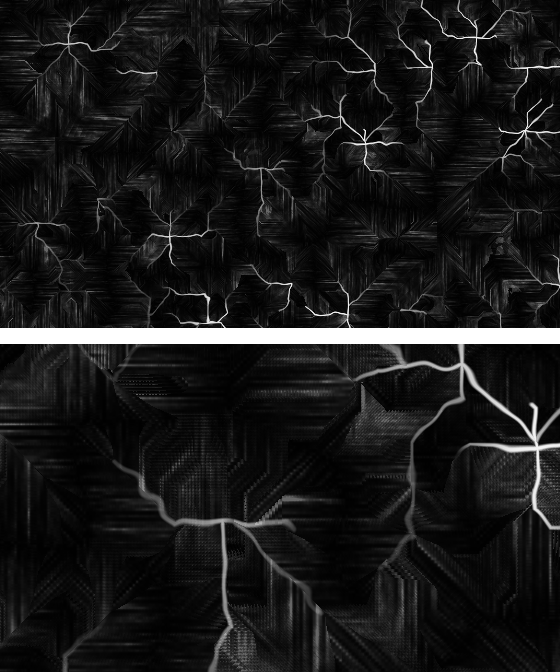
Top: the whole. Bottom: its middle third, enlarged.
Reproduce this pattern procedurally as a Shadertoy shader.

```glsl
// Drainage map: pale octagonal streams fed by fine runoff streaks on black ground.

const float ROWS = 12.0;        // stream nodes per canvas height
const float FINE = 300.0;       // runoff cells per canvas height

vec3 source[25];                // stream ends: position and elevation
vec3 mouth[25];
int streamCount = 0;

float hash(vec2 p) {
    vec3 q = fract(vec3(p.xyx) * 0.1031);
    q += dot(q, q.yzx + 33.33);
    return fract((q.x + q.y) * q.z);
}

float valueNoise(vec2 p) {
    vec2 i = floor(p), f = fract(p);
    f = f * f * (3.0 - 2.0 * f);
    vec2 e = vec2(1.0, 0.0);
    return mix(mix(hash(i), hash(i + e), f.x),
               mix(hash(i + e.yx), hash(i + e.xx), f.x), f.y);
}

// Jittered node of the stream network, elevation in z
vec3 streamNode(vec2 id) {
    vec2 jitter = vec2(hash(id + 71.0), hash(id + 133.0));
    float elevation = 0.5 * hash(id + 17.0) + 0.5 * valueNoise(id * 0.37 + 40.0);
    return vec3((id + 0.15 + 0.7 * jitter) / ROWS, elevation);
}

// Link every node around p to its steepest lower neighbour
void buildStreams(vec2 p) {
    vec3 nodes[49];
    vec2 home = floor(p * ROWS);
    for (int k = 0; k < 49; k++)
        nodes[k] = streamNode(home + vec2(k % 7 - 3, k / 7 - 3));

    for (int k = 0; k < 25; k++) {
        int center = (k / 5 + 1) * 7 + k % 5 + 1;
        vec3 a = nodes[center], lowest = a;
        float steepest = 0.0;
        for (int j = 0; j < 9; j++) {
            vec3 b = nodes[center + (j / 3 - 1) * 7 + j % 3 - 1];
            float slope = (a.z - b.z) / (length(b.xy - a.xy) + 0.01);
            if (slope > steepest) { steepest = slope; lowest = b; }
        }
        if (steepest > 0.0 && a.z < 0.58) {
            source[streamCount] = a;
            mouth[streamCount] = lowest;
            streamCount++;
        }
    }
}

// best holds the way to the nearest stream, its elevation and its distance
void testLeg(vec2 p, vec3 a, vec3 b, inout vec4 best, inout vec2 along) {
    vec2 ab = b.xy - a.xy;
    float t = clamp(dot(p - a.xy, ab) / max(dot(ab, ab), 1e-6), 0.0, 1.0);
    vec2 toward = a.xy + ab * t - p;
    float dist = length(toward);
    if (dist < best.w) {
        best = vec4(toward, mix(a.z, b.z, t), dist);
        along = ab / max(length(ab), 1e-4);
    }
}

// Each stream runs along a diagonal leg, then along an axis
vec4 nearestStream(vec2 p, out vec2 along) {
    vec4 best = vec4(1.0, 0.0, 1.0, 1.0);
    along = vec2(0.0);
    for (int k = 0; k < streamCount; k++) {
        vec3 a = source[k], b = mouth[k];
        vec2 d = b.xy - a.xy;
        vec3 bend = vec3(a.xy + sign(d) * min(abs(d.x), abs(d.y)), 0.5 * (a.z + b.z));
        testLeg(p, a, bend, best, along);
        testLeg(p, bend, b, best, along);
    }
    return best;
}

// Downhill direction snapped to eight ways, joining streams at a slant
vec2 runoff(vec2 p) {
    vec2 along;
    vec4 stream = nearestStream(p, along);
    float slant = (0.25 + 0.8 * exp(-stream.w * 35.0)) * 2.0 * valueNoise(p * 32.0);
    vec2 flow = stream.xy / (stream.w + 1e-5) + along * slant;
    flow.x *= 1.2;
    flow /= length(flow) + 1e-5;
    return sign(flow) * step(0.5, abs(flow));
}

void mainImage(out vec4 fragColor, in vec2 fragCoord) {
    vec2 p = fragCoord / iResolution.y;
    buildStreams(p);

    // Runoff streaks: gather grain uphill until the ridge
    vec2 cell = p * FINE, previous = vec2(0.0);
    float grain = 0.0, reach = 0.0;
    for (int k = 0; k < 28; k++) {
        vec2 flow = runoff(cell / FINE);
        if (dot(flow, previous) < 0.0) break;
        grain += valueNoise(cell - 0.5) - 0.5;
        reach += 1.0;
        cell -= flow;
        previous = flow;
    }
    float streak = 0.085 * (0.1 + 0.9 * reach / 28.0) * exp(2.6 * grain / sqrt(reach));

    // Streams: thin wavering lines, brighter toward low ground
    vec2 waver = vec2(valueNoise(p * 45.0 + 9.0), valueNoise(p * 45.0 + 57.0)) - 0.5;
    vec2 along;
    vec4 stream = nearestStream(p + waver * 0.012, along);
    float wet = pow(1.0 - smoothstep(0.12, 0.6, stream.z), 1.3);
    float line = wet * (1.0 - smoothstep(0.0006, 0.0037, stream.w));

    float tone = min(streak, 0.4) * (1.0 - line) + 0.95 * line;
    fragColor = vec4(vec3(tone), 1.0);
}
```
